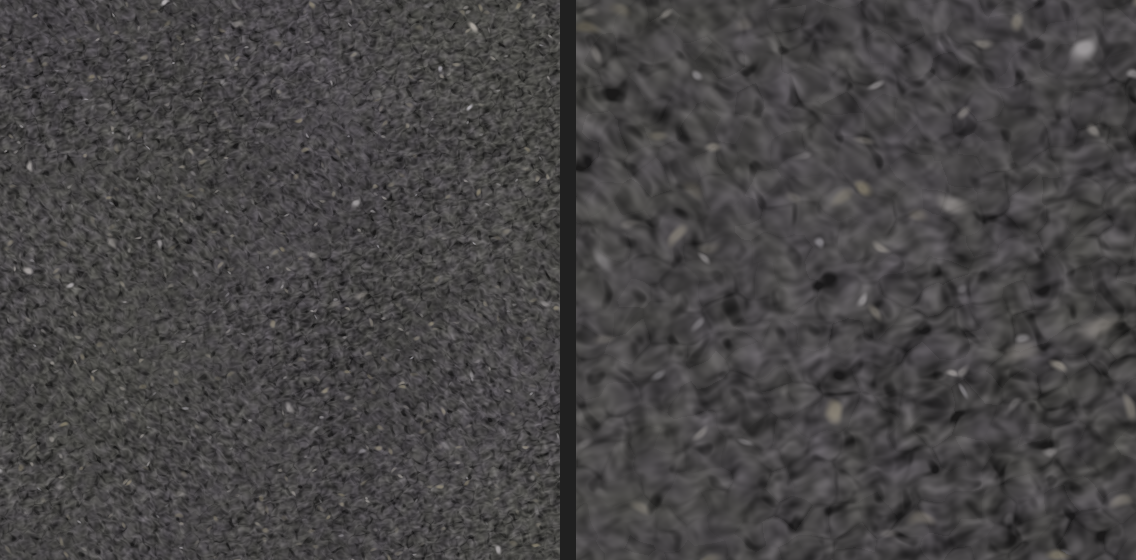
Left: the whole. Right: its middle third, enlarged.
Write a three.js fragment shader that draws this texture.

```glsl
varying vec2 vUv;

const vec3 VIOLET_GREY = vec3(1.015, 0.975, 1.025);
const vec3 OLIVE_GREY = vec3(1.01, 1.0, 0.96);
const vec3 SPECK_COOL = vec3(0.72, 0.71, 0.74);
const vec3 SPECK_WARM = vec3(0.62, 0.58, 0.48);

vec2 hash2(vec2 p) {
  vec3 q = fract(p.xyx * vec3(0.1031, 0.1030, 0.0973));
  q += dot(q, q.yzx + 33.33);
  return fract((q.xx + q.yz) * q.zy);
}

vec2 rotate(vec2 p, float angle) {
  float c = cos(angle), s = sin(angle);
  return vec2(c * p.x + s * p.y, c * p.y - s * p.x);
}

float cornerSlope(vec2 cell, vec2 offset) {
  float angle = 6.2832 * hash2(cell).x;
  return dot(vec2(cos(angle), sin(angle)), offset);
}

// Gradient noise, roughly -0.7 to 0.7
float noise(vec2 p) {
  p += 200.0;
  vec2 i = floor(p), f = p - i;
  vec2 u = f * f * f * (f * (f * 6.0 - 15.0) + 10.0);
  vec2 e = vec2(1.0, 0.0);
  float low = mix(cornerSlope(i, f), cornerSlope(i + e, f - e), u.x);
  float high = mix(cornerSlope(i + e.yx, f - e.yx), cornerSlope(i + 1.0, f - 1.0), u.x);
  return mix(low, high, u.y);
}

// Three octaves of grit, stretched along one direction
float grit(vec2 uv, float angle, float stretch) {
  vec2 p = rotate(uv, angle) * vec2(1.0 / stretch, 1.0);
  return 0.55 * noise(p * 70.0) + 0.6 * noise(p * 125.0 + 17.0) + 0.4 * noise(p * 200.0 + 41.0);
}

// Stone cells: x is the gap to the next stone, y is the stone's tone
vec2 stones(vec2 p) {
  vec2 cell = floor(p);
  float nearest = 9.0, second = 9.0, tone = 0.0;
  for (int y = -1; y <= 1; y++) {
    for (int x = -1; x <= 1; x++) {
      vec2 id = cell + vec2(float(x), float(y));
      float d = length(id + 0.1 + 0.8 * hash2(id + 71.0) - p);
      if (d < nearest) {
        second = nearest;
        nearest = d;
        tone = hash2(id + 9.0).y;
      } else {
        second = min(second, d);
      }
    }
  }
  return vec2(second - nearest, tone);
}

// Sparse bright chips: x is coverage, y picks the hue
vec2 specks(vec2 p, float density, float size) {
  vec2 cell = floor(p);
  vec2 result = vec2(0.0);
  for (int y = -1; y <= 1; y++) {
    for (int x = -1; x <= 1; x++) {
      vec2 id = cell + vec2(float(x), float(y));
      vec2 pick = hash2(id + 131.0);
      vec2 shape = hash2(id + 277.0);
      vec2 d = rotate(p - id - hash2(id + 53.0), shape.x * 2.2 - 1.3);
      float radius = size * (0.6 + 0.6 * shape.y);
      float edge = length(d * vec2(0.65, 1.15)) / radius;
      float cover = (1.0 - smoothstep(0.25, 1.15, edge)) * step(pick.x, density);
      cover *= 0.35 + 0.65 * pick.y * pick.y;
      if (cover > result.x) result = vec2(cover, shape.y);
    }
  }
  return result;
}

void main() {
  vec2 uv = vUv;
  vec2 warped = uv + 0.005 * vec2(noise(uv * 55.0), noise(uv * 55.0 + 90.0));

  // Patches of differing grain direction and coarseness
  float patchMask = smoothstep(-0.2, 0.2, noise(uv * 3.0 + 5.0) + 0.25 * (uv.x - 0.5));
  float relief = mix(grit(warped, -0.65, 1.5), grit(warped, 0.3, 1.4), patchMask);

  // Stones with broken dark crevices
  vec2 stone = stones(rotate(warped, 0.3) * vec2(58.0, 68.0));
  float broken = smoothstep(-0.15, 0.35, noise(uv * 38.0 + 23.0));
  float crevice = (1.0 - smoothstep(0.0, 0.3, stone.x)) * broken;
  float pit = smoothstep(0.2, 0.5, noise(rotate(warped, 0.5) * vec2(85.0, 75.0) + 61.0));

  float tone = 0.282 + 0.22 * relief + 0.035 * (stone.y - 0.5);
  tone += 0.03 * noise(uv * 4.0 + 31.0) + 0.03 * noise(uv * 14.0 + 8.0);
  tone -= 0.06 * crevice * (0.5 + 0.5 * patchMask) + 0.09 * pit;
  tone = max(tone, 0.1);

  // Slow drift between violet and olive greys, with finer mottling
  float hue = 0.5 + 0.9 * noise(uv * 2.6 + 12.0) + 0.7 * noise(uv * 45.0 + 3.0);
  vec3 color = tone * mix(VIOLET_GREY, OLIVE_GREY, clamp(hue, 0.0, 1.0));

  // Small glints everywhere, a few larger pale chips
  vec2 glint = specks(warped * 64.0, 0.11, 0.3);
  vec2 chip = specks(warped * 30.0 + 7.0, 0.04, 0.24);
  color = mix(color, mix(SPECK_COOL, SPECK_WARM, glint.y), 0.65 * glint.x);
  color = mix(color, mix(SPECK_COOL, SPECK_WARM, 0.5 * chip.y), chip.x);

  gl_FragColor = vec4(color, 1.0);
}
```
